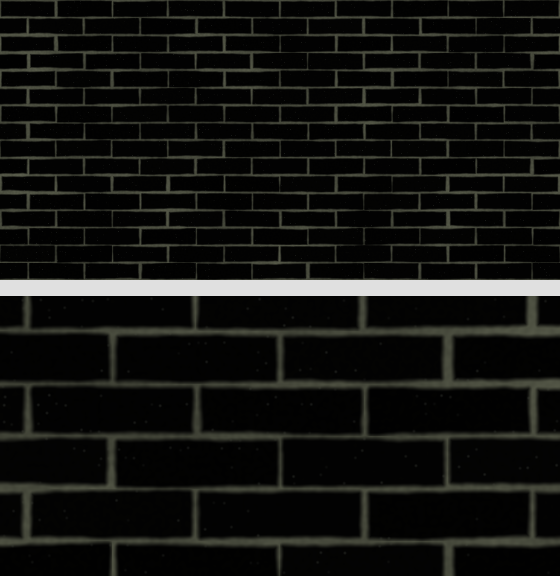
Top: the whole. Bottom: its middle third, enlarged.
Reproduce this texture procedurally as a Shadertoy shader.

```glsl
// Black brick wall in running bond with thin, worn olive-grey mortar joints; tiles seamlessly.
#define BRICKS_ACROSS 10.0
#define ROWS 16.0
#define ROW_SPAN 32.0                 // canvas width in row heights
#define JOINT_HALF 0.061              // half joint width in row heights
#define EDGE_SOFTNESS 0.066
#define EDGE_WOBBLE 0.028
#define JOINT_VARIATION 0.055         // slow change of joint width
#define BRICK_TILT 0.026
#define SPECK_DENSITY 0.09
#define BRICK_COLOR vec3(0.008, 0.008, 0.007)
#define MORTAR_COLOR vec3(0.280, 0.290, 0.237)
#define SPECK_COLOR vec3(0.095, 0.10, 0.09)

// Integer hash giving two values in 0..1
vec2 hash2(vec2 cell) {
    uvec2 q = uvec2(ivec2(cell)) * uvec2(1597u, 3812u) + uvec2(7919u, 104729u);
    q = q * 1664525u + 1013904223u;
    q.x += q.y * 1664525u;
    q.y += q.x * 1664525u;
    q ^= q >> 16u;
    q.x += q.y * 1664525u;
    q.y += q.x * 1664525u;
    q ^= q >> 16u;
    return vec2(q & 65535u) / 65535.0;
}

float cornerSlope(vec2 cell, vec2 offset, vec2 f, vec2 period) {
    float angle = 6.28319 * hash2(mod(cell + offset, period)).x;
    return dot(vec2(cos(angle), sin(angle)), f - offset);
}

// Gradient noise that wraps after a whole number of cells, about -0.7..0.7
float wrappedNoise(vec2 p, vec2 period) {
    vec2 i = floor(p), f = p - i;
    vec2 u = f * f * f * (f * (f * 6.0 - 15.0) + 10.0);
    float low = mix(cornerSlope(i, vec2(0, 0), f, period), cornerSlope(i, vec2(1, 0), f, period), u.x);
    float high = mix(cornerSlope(i, vec2(0, 1), f, period), cornerSlope(i, vec2(1, 1), f, period), u.x);
    return mix(low, high, u.y);
}

float roundedBox(vec2 p, vec2 halfSize, float radius) {
    vec2 q = abs(p) - halfSize + radius;
    return length(max(q, 0.0)) + min(max(q.x, q.y), 0.0) - radius;
}

// Sparse pale grains, one at most in each small cell
float specks(vec2 p, float density, float pixel) {
    vec2 cell = floor(p * 6.0);
    vec2 chance = hash2(cell + 311.0);
    vec2 center = 0.3 + 0.4 * hash2(cell + 977.0);
    float d = length(fract(p * 6.0) - center) / 6.0;
    float grain = 1.0 - smoothstep(0.0, max(0.045, 0.8 * pixel), d);
    return grain * step(chance.x, density) * (0.3 + 0.7 * chance.y);
}

void mainImage(out vec4 fragColor, in vec2 fragCoord) {
    vec2 span = vec2(ROW_SPAN, ROWS);
    vec2 p = fragCoord / iResolution.xy * span;
    float pixel = ROWS / iResolution.y;

    // Brick cell: every other row is shifted by half a brick
    float brickLength = ROW_SPAN / BRICKS_ACROSS;
    float row = floor(p.y);
    float along = p.x / brickLength + 0.5 * (1.0 - mod(row, 2.0));
    vec2 id = vec2(mod(floor(along), BRICKS_ACROSS), row);
    vec2 local = vec2((fract(along) - 0.5) * brickLength, fract(p.y) - 0.5);

    // Uneven placing of each brick, a little per course, and wandering edges
    vec2 place = hash2(id + 41.0) - 0.5;
    vec2 shape = hash2(id + 173.0) - 0.5;
    vec2 course = hash2(vec2(row, 67.0)) - 0.5;
    local += place * vec2(0.08, 0.045);
    local.y += shape.x * BRICK_TILT * local.x + course.x * 0.03;
    float wobble = wrappedNoise(p * 2.0, span * 2.0) + 0.4 * wrappedNoise(p * 5.0, span * 5.0);
    float broad = wrappedNoise(p * 0.25 + 0.13, span * 0.25);
    float swell = wrappedNoise(p * 0.5 + 0.21, span * 0.5) + broad;
    vec2 halfSize = vec2(brickLength, 1.0) * 0.5 - JOINT_HALF + shape.y * 0.025 + course.y * 0.02;
    float d = roundedBox(local, halfSize, 0.05) + EDGE_WOBBLE * wobble + JOINT_VARIATION * swell;

    // Mortar with grain and broad worn patches
    float softness = max(EDGE_SOFTNESS, 0.6 * pixel);
    float mortar = smoothstep(-softness, softness, d);
    float grain = wrappedNoise(p * 8.0, span * 8.0);
    float wear = wrappedNoise(p + 0.37, span) + 1.6 * broad;
    vec3 mortarColor = MORTAR_COLOR * (1.0 + 0.12 * grain + 0.15 * wear);

    // Nearly black brick faces with faint specks
    vec3 brickColor = BRICK_COLOR * (1.0 + 0.8 * place.x + 0.4 * grain);
    brickColor += SPECK_COLOR * specks(p, SPECK_DENSITY, pixel);

    fragColor = vec4(mix(brickColor, mortarColor, mortar), 1.0);
}
```
